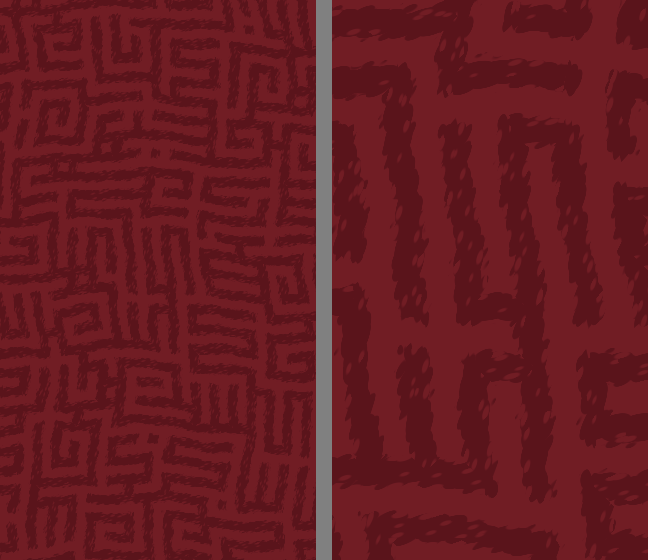
Left, the full canvas; right, a detail of the centre.
A WebGL 2 fragment shader for this pattern:

```glsl
#version 300 es
precision highp float;
// A hand-drawn maze of dark crayon strokes on a red ground.
// Square blocks of two sizes tile a node grid; each holds a spiral, snake or comb,
// and stretched cellular noise frays the strokes like dry bristles.

uniform vec2 u_resolution;
out vec4 outColor;

const vec3 GROUND = vec3(0.445, 0.112, 0.142);
const vec3 INK = vec3(0.352, 0.078, 0.106);
const float COLUMNS = 16.6;        // maze nodes across the canvas
const float HALF_WIDTH = 0.255;    // stroke half width, in node spacings
const float BIG = 4.0;             // nodes along a big block
const float SMALL = 3.0;           // nodes along a small block
const float LINK_CHANCE = 0.2;     // strokes that bridge two blocks
const float BREAK_CHANCE = 0.04;   // strokes dropped inside a block
const float FRAY = 0.2;            // raggedness of the stroke edges
const float FLECK_CHANCE = 0.34;   // bristle cells left bare
const vec2 BRISTLE = vec2(0.36, 0.13);  // bristle length and width
const float LEAN_H = 0.3;          // bristle angle on horizontal strokes
const float LEAN_V = 1.25;         // bristle angle on vertical strokes

float hash(vec2 p) {
    vec3 q = fract(vec3(p.xyx) * 0.1031);
    q += dot(q, q.yzx + 33.33);
    return fract((q.x + q.y) * q.z);
}

// Block holding a node, as origin and size, in a pinwheel tiling of two squares
vec3 blockOf(vec2 node) {
    vec2 axis = vec2(BIG, SMALL);
    vec2 side = vec2(-SMALL, BIG);
    vec2 base = floor((vec2(dot(node, axis), dot(node, side)) + 0.5) / dot(axis, axis));
    for (int i = 0; i < 4; i++) {
        vec2 cell = base + vec2(-(i & 1), i >> 1);
        vec2 origin = cell.x * axis + cell.y * side;
        vec2 local = node - origin;
        if (min(local.x, local.y) > -0.5) {
            if (max(local.x, local.y) < BIG - 0.5) return vec3(origin, BIG);
            local.x -= BIG;
            if (local.x > -0.5 && max(local.x, local.y) < SMALL - 0.5)
                return vec3(origin + vec2(BIG, 0.0), SMALL);
        }
    }
    return vec3(node, 1.0);
}

float ringOf(vec2 p, float size) {
    vec2 q = min(p, size - 1.0 - p);
    return min(q.x, q.y);
}

// Whether a stroke runs from a node to its neighbour
bool joined(vec2 node, vec2 dir) {
    vec3 block = blockOf(node);
    float chance = hash(node * 2.0 + dir + 71.0);
    if (block != blockOf(node + dir)) return chance < LINK_CHANCE;
    if (chance < BREAK_CHANCE) return false;

    // Turn or mirror the motif at random
    vec2 a = node - block.xy;
    vec2 b = a + dir;
    float last = block.z - 1.0;
    if (hash(block.xy + 11.0) < 0.5) { a.x = last - a.x; b.x = last - b.x; }
    if (hash(block.xy + 23.0) < 0.5) { a.y = last - a.y; b.y = last - b.y; }
    if (hash(block.xy + 37.0) < 0.5) { a = a.yx; b = b.yx; }
    vec2 lo = min(a, b);
    vec2 hi = max(a, b);
    bool level = hi.x > lo.x;

    float motif = hash(block.xy + 53.0);
    if (motif < 0.62) {            // spiral: open rings, each stepping inwards
        float ring = ringOf(lo, block.z);
        if (ring == ringOf(hi, block.z)) return level || lo != vec2(ring);
        return level && lo == vec2(ring, ring + 1.0);
    }
    if (level) return true;
    if (motif < 0.85) return lo.x == (mod(lo.y, 2.0) < 0.5 ? last : 0.0);  // snake
    return lo.x == 0.0;            // comb
}

// Distance to one grid edge, and the same biased towards edges that are drawn
vec2 edgeDistance(bool drawn, float along, float across) {
    float gap = drawn ? 0.0 : min(along, 1.0 - along);
    float d = pow(pow(gap, 4.0) + pow(across, 4.0), 0.25);
    return vec2(d, d + (drawn ? 0.0 : 0.15));
}

// Stretched cellular noise: distance to the nearest bristle, and its random value
vec2 bristles(vec2 p, float angle) {
    float c = cos(angle), s = sin(angle);
    p = vec2(c * p.x + s * p.y, c * p.y - s * p.x) / BRISTLE;
    vec2 nearest = vec2(9.0, 0.0);
    for (int i = 0; i < 9; i++) {
        vec2 cell = floor(p) + vec2(i % 3 - 1, i / 3 - 1);
        vec2 seed = cell + vec2(hash(cell + 5.0), hash(cell + 91.0));
        float d = distance(p, seed);
        if (d < nearest.x) nearest = vec2(d, hash(cell + 137.0));
    }
    return nearest;
}

void main() {
    vec2 p = gl_FragCoord.xy / u_resolution.x * COLUMNS;
    float soft = 0.75 * COLUMNS / u_resolution.x;

    // Uneven hand: slow tilts and a small wobble
    vec2 q = p + 0.3 * sin(p.yx * vec2(0.42, 0.37) + vec2(0.6, 2.1))
               + 0.1 * sin(p.yx * vec2(0.93, 1.07) + p * 0.4)
               + 0.035 * sin(p.yx * 2.9 + p * 1.3) + 40.0;

    // Nearest stroke among the four edges around this point
    vec2 node = floor(q), f = q - node;
    vec2 right = vec2(1.0, 0.0), up = vec2(0.0, 1.0);
    vec2 level = min(edgeDistance(joined(node, right), f.x, f.y),
                     edgeDistance(joined(node + up, right), f.x, 1.0 - f.y));
    vec2 upright = min(edgeDistance(joined(node, up), f.y, f.x),
                       edgeDistance(joined(node + right, up), f.y, 1.0 - f.x));
    float d = min(level.x, upright.x);

    // Frayed edges, and bare flecks that widen towards the rim
    vec2 grain = bristles(p, level.y < upright.y ? LEAN_H : LEAN_V);
    float stroke = HALF_WIDTH - d + FRAY * (0.45 - grain.x);
    float fleck = mix(0.18, 0.45, clamp(d / HALF_WIDTH, 0.0, 1.0));
    if (grain.y < FLECK_CHANCE) stroke = min(stroke, (grain.x - fleck) * BRISTLE.y);

    outColor = vec4(mix(GROUND, INK, smoothstep(-soft, soft, stroke)), 1.0);
}
```
